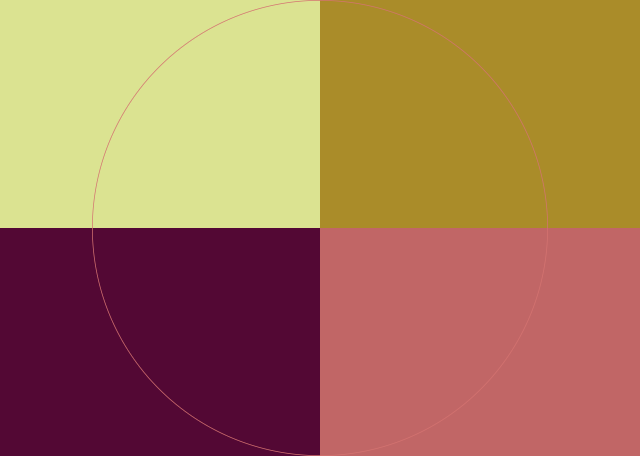
Give the GLSL for this background, as a Shadertoy shader.

```glsl
// Four flat colour quadrants crossed by a thin rose circle as tall as the canvas.

const vec3 LIME = vec3(0.860, 0.890, 0.570);
const vec3 GOLD = vec3(0.667, 0.549, 0.160);
const vec3 PLUM = vec3(0.327, 0.030, 0.203);
const vec3 ROSE = vec3(0.757, 0.400, 0.400);
const vec3 RING = vec3(0.830, 0.450, 0.440);

// Coverage of the positive side of an edge, smoothed over one pixel.
float edgeCoverage(float signedDistance, float pixel) {
    return clamp(signedDistance / pixel + 0.5, 0.0, 1.0);
}

// Four colours meeting at the centre.
vec3 quadrants(vec2 p, float pixel) {
    float right = edgeCoverage(p.x, pixel);
    float upper = edgeCoverage(p.y, pixel);
    return mix(mix(PLUM, ROSE, right), mix(LIME, GOLD, right), upper);
}

// Coverage of a circular outline, kept correct below one pixel of width.
float circleLine(vec2 p, float radius, float width, float pixel) {
    float d = length(p) - radius;
    return edgeCoverage(d + 0.5 * width, pixel)
         - edgeCoverage(d - 0.5 * width, pixel);
}

void mainImage(out vec4 fragColor, in vec2 fragCoord) {
    // Centred coordinates, with the canvas height as one unit.
    float pixel = 1.0 / iResolution.y;
    vec2 p = (fragCoord - 0.5 * iResolution.xy) * pixel;

    vec3 color = quadrants(p, pixel);
    float line = circleLine(p, 0.4992, 0.0016, pixel);
    color = mix(color, RING, line);

    fragColor = vec4(color, 1.0);
}
```
